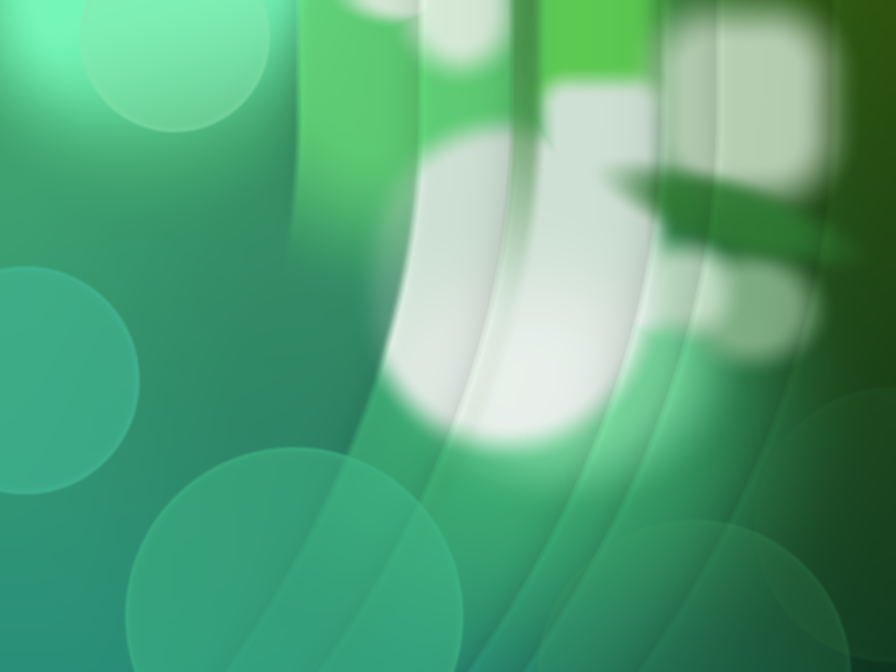
Give the GLSL for this background, as a Shadertoy shader.

```glsl
// Blurred white and green glows behind curved glass folds, with pale bokeh discs.

// Ellipse with a soft rim; blur is a fraction of the radius.
float softEllipse(vec2 p, vec2 center, vec2 radius, float blur) {
    return 1.0 - smoothstep(1.0 - blur, 1.0 + blur, length((p - center) / radius));
}

// Rounded box with a soft rim; blur is in canvas heights.
float softBox(vec2 p, vec2 center, vec2 halfSize, float corner, float blur) {
    vec2 d = abs(p - center) - halfSize + corner;
    float dist = length(max(d, 0.0)) + min(max(d.x, d.y), 0.0) - corner;
    return 1.0 - smoothstep(-blur, blur, dist);
}

// Translucent disc with a faint bright rim.
vec3 addBokeh(vec3 color, vec2 p, vec2 center, float radius, vec3 tint, float alpha) {
    float dist = length(p - center) - radius;
    float disc = 1.0 - smoothstep(-0.003, 0.003, dist);
    float rim = exp(-abs(dist + 0.004) * 250.0);
    return mix(color, tint, disc * alpha * (0.9 + 0.35 * rim));
}

void mainImage(out vec4 fragColor, in vec2 fragCoord) {
    vec2 p = fragCoord / iResolution.y;
    p.x += 0.5 * (4.0 / 3.0 - iResolution.x / iResolution.y);

    // Fold coordinate: vertical at the top, sweeping left lower down
    float drop = max(0.83 - p.y, 0.0);
    float fold = p.x + 0.42 * drop * drop;

    // Teal to dark forest backdrop
    float darkness = smoothstep(0.58, 1.38, p.x);
    vec3 lower = mix(vec3(0.16, 0.56, 0.47), vec3(0.05, 0.20, 0.11), darkness);
    vec3 upper = mix(vec3(0.27, 0.66, 0.43), vec3(0.17, 0.32, 0.05), darkness);
    vec3 color = mix(lower, upper, p.y);
    color *= 1.0 - 0.12 * softEllipse(p, vec2(0.45, 0.48), vec2(0.25, 0.4), 0.9);

    // Mint light in the upper left
    float mint = softEllipse(p, vec2(0.23, 1.06), vec2(0.26, 0.31), 0.32);
    vec3 mintColor = mix(vec3(0.30, 0.72, 0.48), vec3(0.47, 0.98, 0.74),
                         smoothstep(0.72, 1.0, p.y - 0.25 * p.x + 0.05));
    color = mix(color, mintColor, mint * 0.95);

    // Green light behind the middle folds
    float behind = smoothstep(0.437, 0.452, fold);
    float green = softEllipse(p, vec2(0.60, 0.91), vec2(0.25, 0.25), 0.5) * behind;
    color = mix(color, vec3(0.38, 0.82, 0.46), green * 0.9);
    float leaf = softBox(p, vec2(0.89, 0.97), vec2(0.09, 0.13), 0.03, 0.035);
    color = mix(color, vec3(0.36, 0.79, 0.32), leaf);
    float body = smoothstep(0.615, 0.635, fold);
    float lowGlow = softEllipse(p, vec2(0.78, 0.38), vec2(0.32, 0.28), 0.65);
    color = mix(color, vec3(0.25, 0.71, 0.46), lowGlow * body * 0.75);
    float mintRim = softEllipse(p, vec2(0.84, 0.47), vec2(0.21, 0.18), 0.35);
    color = mix(color, vec3(0.48, 0.85, 0.62), mintRim * body * 0.9);

    // White lights
    float core = softEllipse(p, vec2(0.755, 0.575), vec2(0.215, 0.237), 0.13);
    core = max(core, softBox(p, vec2(0.895, 0.69), vec2(0.088, 0.19), 0.04, 0.025));
    core *= mix(0.45 * smoothstep(0.50, 0.64, p.x), 1.0, body);
    float upperLeft = softBox(p, vec2(0.685, 1.0), vec2(0.075, 0.10), 0.08, 0.035);
    upperLeft = max(upperLeft, softEllipse(p, vec2(0.61, 1.01), vec2(0.09, 0.04), 0.4));
    float upperRight = softBox(p, vec2(1.105, 0.845), vec2(0.13, 0.135), 0.09, 0.05);
    float small = softBox(p, vec2(1.02, 0.57), vec2(0.06, 0.06), 0.05, 0.03);
    float faint = softEllipse(p, vec2(1.12, 0.54), vec2(0.09, 0.075), 0.4);
    color = mix(color, vec3(0.55, 0.72, 0.56), faint * 0.85);
    color = mix(color, vec3(0.75, 0.84, 0.74), upperRight * 0.93);
    color = mix(color, vec3(0.77, 0.87, 0.78), small * 0.9);
    color = mix(color, vec3(0.86, 0.92, 0.86), upperLeft * 0.95);
    vec3 white = mix(vec3(0.81, 0.88, 0.83), vec3(0.91, 0.94, 0.92),
                     softEllipse(p, vec2(0.79, 0.42), vec2(0.20, 0.15), 0.8));
    color = mix(color, white, core);

    // Dark green gap between the lights on the right
    vec2 gap = p - vec2(1.09, 0.68);
    gap.y += 0.3 * gap.x;
    float gapMask = softEllipse(gap, vec2(0.0), vec2(0.15, 0.045), 0.45);
    color = mix(color, vec3(0.18, 0.48, 0.20), gapMask * 0.9);

    // Narrow shaded fold through the center, fading downward
    float crease = smoothstep(0.755, 0.77, fold) * (1.0 - smoothstep(0.79, 0.815, fold));
    color = mix(color, vec3(0.27, 0.53, 0.27), crease * mix(0.06, 0.85, smoothstep(0.52, 0.96, p.y)));

    // Fold edges: a thin shadow on the left, a faint sheen on the right
    float edges[6] = float[](0.443, 0.625, 0.764, 0.986, 1.068, 1.24);
    for (int i = 0; i < 6; i++) {
        float side = fold - edges[i];
        float shadow = exp(-abs(side + 0.004) * (side < -0.004 ? 35.0 : 250.0));
        float sheen = exp(-abs(side - 0.007) * 180.0);
        float fade = i == 0 ? smoothstep(0.60, 0.85, p.y) : 1.0;
        color *= 1.0 + fade * (0.05 * sheen - 0.10 * shadow);
    }

    // Bokeh discs
    color = addBokeh(color, p, vec2(0.26, 0.945), 0.142, vec3(0.55, 0.90, 0.68), 0.45);
    color = addBokeh(color, p, vec2(0.038, 0.434), 0.17, vec3(0.26, 0.72, 0.58), 0.65);
    color = addBokeh(color, p, vec2(0.438, 0.083), 0.252, vec3(0.25, 0.72, 0.53), 0.55);
    color = addBokeh(color, p, vec2(1.033, -0.007), 0.234, vec3(0.24, 0.62, 0.40), 0.22);
    color = addBokeh(color, p, vec2(1.328, 0.219), 0.205, vec3(0.20, 0.45, 0.25), 0.14);

    fragColor = vec4(clamp(color, 0.0, 1.0), 1.0);
}
```
